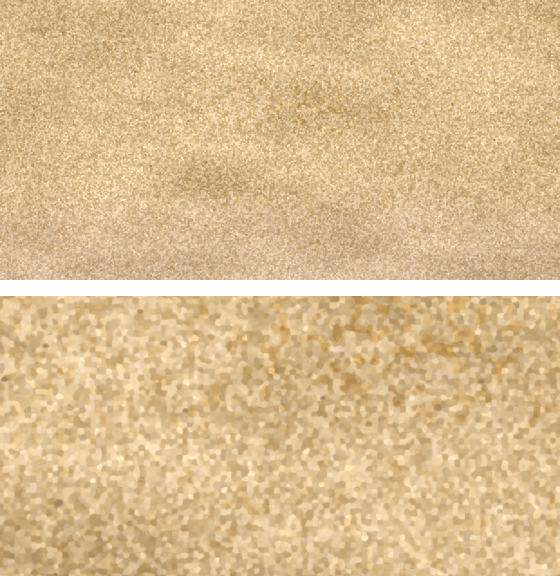
Top, the full canvas; bottom, a detail of the centre.
Write a Shadertoy shader that draws this texture.

```glsl
// Dry beach sand: fine, softly blended grains over wide, flat shadow patches.
// Warm ochre sand fades to a paler, pinker tone along the bottom,
// with a few golden grains and small dark specks scattered on top.

vec3 hash3(vec2 cell) {
    vec3 q = fract(cell.xyx * vec3(0.1031, 0.1030, 0.0973));
    q += dot(q, q.yxz + 33.33);
    return fract((q.xxy + q.yzz) * q.zyx);
}

float valueNoise(vec2 p) {
    vec2 i = floor(p), f = fract(p);
    f = f * f * (3.0 - 2.0 * f);
    float low = mix(hash3(i).x, hash3(i + vec2(1, 0)).x, f.x);
    float high = mix(hash3(i + vec2(0, 1)).x, hash3(i + vec2(1, 1)).x, f.x);
    return mix(low, high, f.y);
}

float fbm(vec2 p) {
    float sum = 0.0, amplitude = 0.5;
    for (int octave = 0; octave < 5; octave++) {
        sum += amplitude * valueNoise(p);
        p = mat2(1.6, 0.5, -0.5, 1.9) * p + 17.3;
        amplitude *= 0.5;
    }
    return sum;
}

// Random values of the nearby jittered grains, blended across their edges
vec3 grains(vec2 p) {
    vec2 base = floor(p);
    vec3 sum = vec3(0.0);
    float total = 0.0;
    for (int y = -1; y <= 1; y++)
    for (int x = -1; x <= 1; x++) {
        vec2 cell = base + vec2(x, y);
        vec2 offset = cell + 0.15 + 0.7 * hash3(cell + 71.0).xy - p;
        float weight = exp(-7.0 * dot(offset, offset));
        sum += weight * hash3(cell);
        total += weight;
    }
    return sum / total;
}

// Sparse small dark pebbles with soft rims
float darkSpecks(vec2 p) {
    float cover = 0.0;
    vec2 base = floor(p * 14.0);
    for (int y = -1; y <= 1; y++)
    for (int x = -1; x <= 1; x++) {
        vec2 cell = base + vec2(x, y);
        vec3 rnd = hash3(cell + 211.0);
        vec2 offset = p - (cell + rnd.xy) / 14.0;
        float radius = mix(0.002, 0.006, fract(rnd.z * 37.0));
        float shape = 1.0 - smoothstep(0.3, 1.2, length(offset * vec2(0.8, 1.1)) / radius);
        cover = max(cover, shape * step(0.86, rnd.z));
    }
    return cover;
}

void mainImage(out vec4 fragColor, in vec2 fragCoord) {
    vec2 p = fragCoord / iResolution.y;

    // Base tone: pinkish at the bottom, golden above
    float wobble = 0.16 * (fbm(p * vec2(2.0, 4.0) + 40.0) - 0.5);
    float golden = smoothstep(0.0, 0.42, p.y + wobble);
    vec3 color = mix(vec3(0.825, 0.715, 0.585), vec3(0.848, 0.733, 0.553), golden);

    // Wide flat light and shadow patches
    float patches = fbm(p * vec2(2.6, 5.5) + 8.0) - 0.48;
    float ripples = fbm(p * vec2(6.0, 15.0) + 90.0) - 0.48;
    float shade = clamp(0.20 * patches + 0.09 * ripples, -0.09, 0.055);
    color += shade * vec3(0.95, 1.0, 1.08);

    // Fine grains, slightly rougher in the golden area
    vec3 fine = grains(p * 155.0) - 0.5;
    vec3 coarse = grains(p * 82.0 + 300.0) - 0.5;
    float contrast = mix(0.85, 1.1, golden);
    float light = 0.20 * fine.x + 0.06 * coarse.x;
    color += contrast * light * vec3(0.92, 1.0, 1.12);
    color += contrast * 0.06 * fine.y * vec3(0.25, -0.1, -1.0);

    // Ochre grains, gathered around the upper middle
    vec2 toCluster = (p - vec2(1.14, 0.62)) / vec2(0.24, 0.09);
    float cluster = exp(-dot(toCluster, toCluster));
    float ochre = smoothstep(0.22, 0.42, coarse.y + 0.10 * cluster);
    color = mix(color, color * vec3(0.95, 0.86, 0.66), ochre * (0.35 + 0.45 * cluster));

    // Bright quartz glints and dark specks
    color += 0.07 * smoothstep(0.28, 0.45, fine.z);
    color = mix(color, vec3(0.56, 0.44, 0.30), 0.7 * darkSpecks(p));

    fragColor = vec4(clamp(color, 0.0, 1.0), 1.0);
}
```
